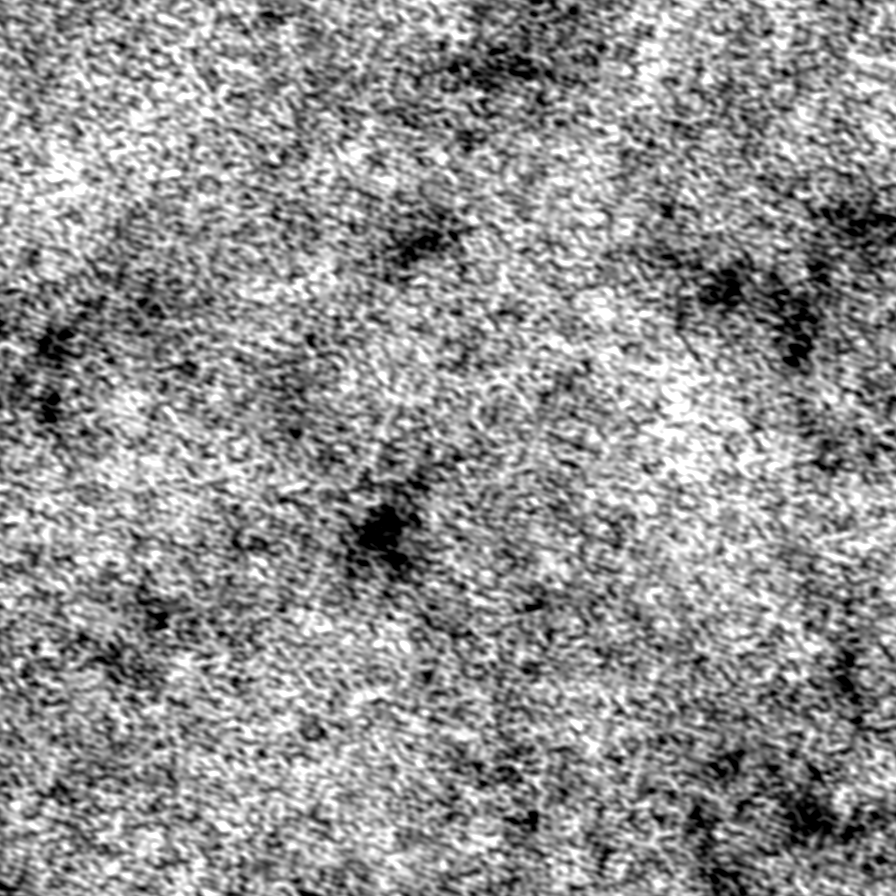
Give the GLSL for this texture, as a WebGL 2 fragment shader.

```glsl
#version 300 es
precision highp float;

uniform vec2 u_resolution;
out vec4 fragColor;

// Overall tone
const float BASE_TONE = 0.575;
const float PATCH_LEVEL = -0.13;   // cloud value below which dark patches form
const float PATCH_DEPTH = 1.9;     // how quickly those patches sink to black

// Broad clouds
const int CLOUD_OCTAVES = 4;
const float CLOUD_FREQUENCY = 3.1;
const float CLOUD_CONTRAST = 0.072;
const float CLOUD_FALLOFF = 0.80;
const float CLOUD_TURN = 0.65;     // rotation between octaves, radians

// Fine slanted grain
const int GRAIN_OCTAVES = 3;
const vec2 GRAIN_FREQUENCY = vec2(90.0, 134.0);
const float GRAIN_CONTRAST = 0.145;
const float GRAIN_FALLOFF = 0.62;
const float GRAIN_ANGLE = 0.36;    // downward slope to the right, radians
const float GRAIN_TURN = 0.07;

// Brings the noise to a standard deviation near one
const float NOISE_GAIN = 5.8;

mat2 rotation(float angle) {
    float c = cos(angle), s = sin(angle);
    return mat2(c, s, -s, c);
}

// Integer hash giving a random gradient in [-1, 1]
vec2 randomGradient(ivec2 cell, uint seed) {
    uvec2 v = uvec2(cell) * 1664525u + uvec2(seed * 7919u, seed * 6271u) + 10139u;
    v.x += v.y * 1664525u;
    v.y += v.x * 1664525u;
    v ^= v >> 16u;
    v.x += v.y * 1664525u;
    v.y += v.x * 1664525u;
    v ^= v >> 16u;
    return vec2(v & 65535u) / 32767.5 - 1.0;
}

float gradientNoise(vec2 p, uint seed) {
    ivec2 cell = ivec2(floor(p));
    vec2 f = fract(p);
    vec2 w = f * f * f * (f * (f * 6.0 - 15.0) + 10.0);
    float a = dot(randomGradient(cell, seed), f);
    float b = dot(randomGradient(cell + ivec2(1, 0), seed), f - vec2(1, 0));
    float c = dot(randomGradient(cell + ivec2(0, 1), seed), f - vec2(0, 1));
    float d = dot(randomGradient(cell + ivec2(1, 1), seed), f - vec2(1, 1));
    return NOISE_GAIN * mix(mix(a, b, w.x), mix(c, d, w.x), w.y);
}

// Round blotches, each octave finer than the last
float clouds(vec2 p) {
    float sum = 0.0, amplitude = CLOUD_CONTRAST;
    p *= CLOUD_FREQUENCY;
    for (int i = 0; i < CLOUD_OCTAVES; i++) {
        p = rotation(CLOUD_TURN) * p + 3.7;
        sum += amplitude * gradientNoise(p, uint(i) + 1u);
        amplitude *= CLOUD_FALLOFF;
        p *= 2.0;
    }
    return sum;
}

// Short streaks, each octave coarser than the last
float grain(vec2 p) {
    float sum = 0.0, amplitude = GRAIN_CONTRAST;
    vec2 frequency = GRAIN_FREQUENCY;
    for (int i = 0; i < GRAIN_OCTAVES; i++) {
        vec2 q = rotation(GRAIN_ANGLE - GRAIN_TURN * float(i)) * p;
        sum += amplitude * gradientNoise(q * frequency, uint(i) + 21u);
        amplitude *= GRAIN_FALLOFF;
        frequency *= 0.5;
    }
    return sum;
}

void main() {
    vec2 p = gl_FragCoord.xy / min(u_resolution.x, u_resolution.y);
    float cloud = clouds(p);
    float patches = PATCH_DEPTH * max(PATCH_LEVEL - cloud, 0.0);
    float tone = BASE_TONE + cloud - patches + grain(p);
    fragColor = vec4(vec3(clamp(tone, 0.0, 1.0)), 1.0);
}
```
